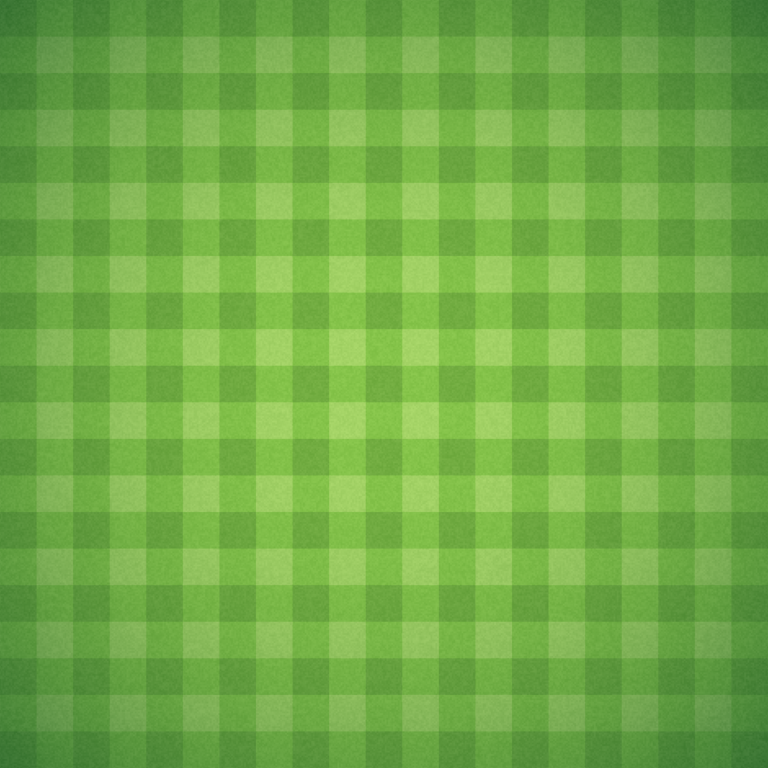
This pattern is drawn by a three.js fragment shader. Its source:

```glsl
varying vec2 vUv;

const float CELLS = 21.0;
const float EDGE_SOFTNESS = 0.001;
const vec3 DARK_CHECK = vec3(0.45, 0.68, 0.255);
const vec3 MID_CHECK = vec3(0.525, 0.77, 0.29);
const vec3 LIGHT_CHECK = vec3(0.645, 0.83, 0.40);
const vec3 DEEP_GREEN = vec3(0.10, 0.33, 0.17);

float hash(vec2 p) {
  vec3 q = fract(vec3(p.xyx) * 0.1031);
  q += dot(q, q.yzx + 33.33);
  return fract((q.x + q.y) * q.z);
}

float valueNoise(vec2 p) {
  vec2 cell = floor(p);
  vec2 f = fract(p);
  f = f * f * (3.0 - 2.0 * f);
  float bottom = mix(hash(cell), hash(cell + vec2(1.0, 0.0)), f.x);
  float top = mix(hash(cell + vec2(0.0, 1.0)), hash(cell + 1.0), f.x);
  return mix(bottom, top, f.y);
}

// Alternating bands on each axis: 0 on even cells, 1 on odd cells
vec2 lightBands(vec2 uv, float cells, float softness) {
  vec2 fromCentre = abs(mod(uv * cells - 0.5, 2.0) - 1.0);
  float blur = softness * cells;
  return 1.0 - smoothstep(0.5 - blur, 0.5 + blur, fromCentre);
}

vec3 gingham(vec2 bands) {
  vec3 darkRow = mix(DARK_CHECK, MID_CHECK, bands.x);
  vec3 lightRow = mix(MID_CHECK, LIGHT_CHECK, bands.x);
  return mix(darkRow, lightRow, bands.y);
}

float vignette(vec2 uv) {
  return 1.4 * pow(length(uv - 0.5), 2.2);
}

// Fine paper grain, centred on zero
float grain(vec2 uv) {
  float fine = valueNoise(uv * 470.0) - 0.5;
  float coarse = valueNoise(uv * 230.0 + 57.0) - 0.5;
  return 0.65 * fine + 0.35 * coarse;
}

void main() {
  vec3 color = gingham(lightBands(vUv, CELLS, EDGE_SOFTNESS));
  color = mix(color, DEEP_GREEN, vignette(vUv));
  color += grain(vUv) * vec3(0.07, 0.055, 0.06);
  gl_FragColor = vec4(color, 1.0);
}
```
